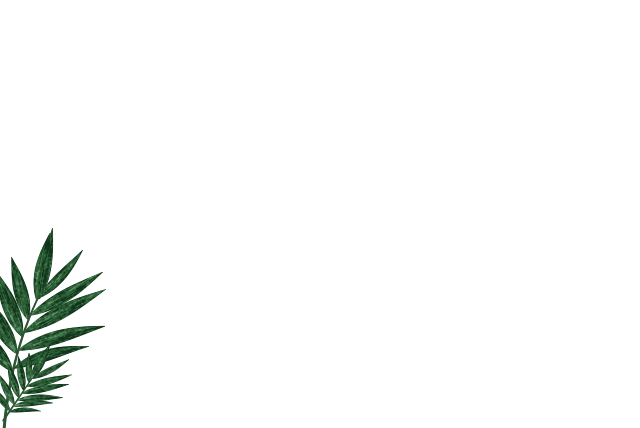
This background is drawn by a Shadertoy shader. Its source:

```glsl
// Two overlapping palm fronds rise from the lower left corner of a white page.
// Each frond is a curved stem whose leaflets follow quadratic rules for angle
// and length; stretched value noise paints the fibres of every leaflet.

const float CANVAS_HEIGHT = 512.0; // all lengths are in 1/512 of the height
const vec3 PAPER = vec3(1.0);
const vec3 DEEP_GREEN = vec3(0.07, 0.20, 0.11);
const vec3 LEAF_GREEN = vec3(0.17, 0.37, 0.21);
const vec3 PALE_GREEN = vec3(0.38, 0.57, 0.41);
const vec3 STEM_GREEN = vec3(0.18, 0.33, 0.20);

float hash(vec2 p) {
    vec3 q = fract(p.xyx * 0.1031);
    q += dot(q, q.yzx + 33.33);
    return fract((q.x + q.y) * q.z);
}

float noise(vec2 p) {
    vec2 i = floor(p), f = fract(p);
    f = f * f * (3.0 - 2.0 * f);
    return mix(mix(hash(i), hash(i + vec2(1, 0)), f.x),
               mix(hash(i + vec2(0, 1)), hash(i + vec2(1, 1)), f.x), f.y);
}

vec2 bezier(vec2 a, vec2 b, vec2 c, float t) {
    return mix(mix(a, b, t), mix(b, c, t), t);
}

float segment(vec2 p, vec2 a, vec2 b) {
    vec2 ab = b - a;
    return length(p - a - ab * clamp(dot(p - a, ab) / dot(ab, ab), 0.0, 1.0));
}

float quadratic(vec3 k, float x) {
    return k.x + x * (k.y + x * k.z);
}

float coverage(float d, float aa) {
    return 1.0 - smoothstep(-aa, aa, d);
}

// Fibres, speckles, a shaded half and a dark rim; side runs from -1 to 1
vec3 leafColor(float along, float across, float side, float size, float seed) {
    float fibre = noise(vec2(along * size * 0.09, across * 0.8) + seed * 17.0);
    float speckle = noise(vec2(along * size, across) * 0.45 + seed * 31.0);
    float light = 0.65 * fibre + 0.45 * speckle - 0.2 * along;
    light -= 0.14 * smoothstep(0.15, -0.15, side) + 0.2 * side * side;
    vec3 color = mix(DEEP_GREEN, LEAF_GREEN, smoothstep(0.0, 0.42, light));
    return mix(color, PALE_GREEN, smoothstep(0.4, 0.85, light));
}

// Tapered leaflet; bend and width are fractions of its length
void leaf(inout vec3 color, vec2 p, vec2 base, float degrees, float size,
          float width, float bend, float seed, float aa) {
    float angle = radians(degrees);
    vec2 axis = vec2(cos(angle), sin(angle));
    vec2 q = p - base;
    float along = dot(q, axis) / size;
    if (along <= 0.0 || along >= 1.0) return;
    float across = dot(q, vec2(-axis.y, axis.x));
    across -= bend * size * 4.0 * along * (1.0 - along);
    float halfWidth = width * size * sin(3.14159 * pow(along, 0.8)) + 0.35;
    vec3 paint = leafColor(along, across, across / halfWidth, size, seed);
    color = mix(color, paint, coverage(abs(across) - halfWidth, aa));
}

// One row of leaflets, from the top of the stem (curve a, b, c) downwards
void leafRow(inout vec3 color, vec2 p, vec2 a, vec2 b, vec2 c, int count,
             vec2 place, vec3 angles, float sway, vec3 sizes, float width,
             vec2 bend, float seed, float aa) {
    for (int n = count - 1; n >= 0; n--) {
        float i = float(n);
        float alternate = 1.0 - 2.0 * mod(i, 2.0);
        vec2 base = bezier(a, b, c, place.x - place.y * i);
        leaf(color, p, base, quadratic(angles, i) + sway * alternate,
             quadratic(sizes, i), width, bend.x + bend.y * i, seed + i, aa);
    }
}

void stem(inout vec3 color, vec2 p, vec2 a, vec2 b, vec2 c, float radius, float aa) {
    const int STEPS = 12;
    float d = 1e5;
    for (int n = 0; n < STEPS; n++) {
        float t = float(n) / float(STEPS), next = float(n + 1) / float(STEPS);
        float taper = radius * (1.0 - 0.4 * t);
        d = min(d, segment(p, bezier(a, b, c, t), bezier(a, b, c, next)) - taper);
    }
    color = mix(color, STEM_GREEN, coverage(d, aa));
}

void mainImage(out vec4 fragColor, in vec2 fragCoord) {
    float unit = CANVAS_HEIGHT / iResolution.y;
    vec2 p = fragCoord * unit;
    float aa = 0.6 * unit;
    vec3 color = PAPER;

    // Large frond
    vec2 a = vec2(5, 0), b = vec2(12, 84), c = vec2(45, 155);
    leafRow(color, p, a, b, c, 4, vec2(0.82, 0.135), vec3(105, 6.5, 0.5), 0.0,
            vec3(78, 12, -4), 0.102, vec2(0.0), 3.0, aa);
    leafRow(color, p, a, b, c, 5, vec2(1.0, 0.14), vec3(44.2, -11.5, 0.95), 2.8,
            vec3(79, 28, -6.1), 0.070, vec2(-0.03, 0.018), 11.0, aa);
    leaf(color, p, c + vec2(2, -1), 79.5, 87.0, 0.070, -0.01, 21.0, aa);
    leaf(color, p, c + vec2(-1, -3), 79.0, 83.0, 0.090, 0.02, 23.0, aa);
    stem(color, p, a, b, c, 1.8, aa);

    // Small frond in front
    a = vec2(4, 9); b = vec2(17, 28); c = vec2(38, 59);
    leafRow(color, p, a, b, c, 5, vec2(0.92, 0.16), vec3(90, 9, 0), 0.0,
            vec3(36, 7, -1.8), 0.100, vec2(0.0), 31.0, aa);
    leafRow(color, p, a, b, c, 6, vec2(1.0, 0.15), vec3(25.5, -10.7, 1.25), 1.8,
            vec3(50, 7.5, -2), 0.066, vec2(-0.02, 0.015), 41.0, aa);
    leaf(color, p, c, 62.0, 46.0, 0.105, 0.0, 53.0, aa);
    stem(color, p, a, b, c, 1.2, aa);

    fragColor = vec4(color, 1.0);
}
```
